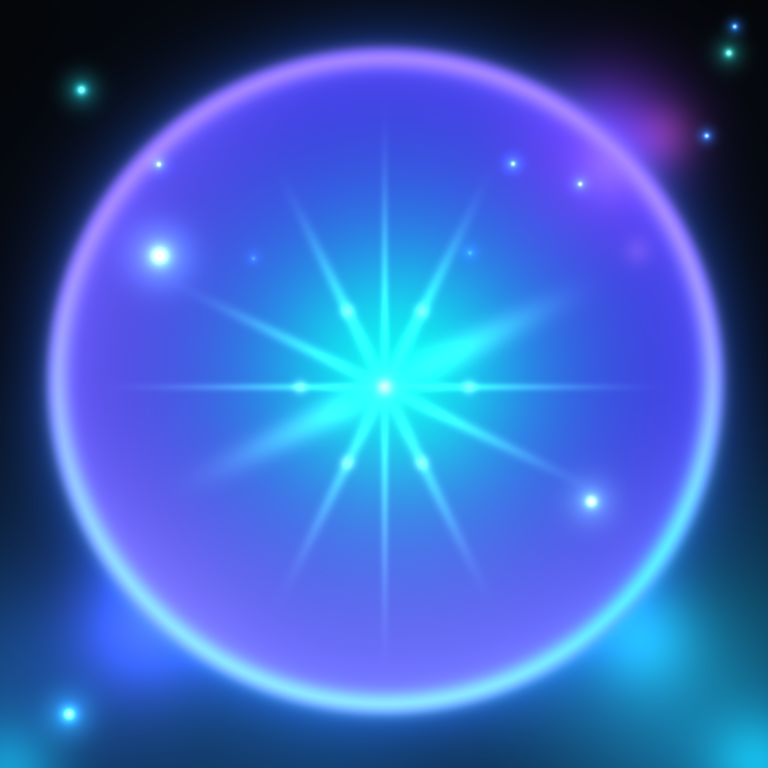
Give the GLSL for this background, as a WebGL 1 fragment shader.

```glsl
precision highp float;
// A glowing blue-violet orb with a cyan starburst, set in a dark starry nebula.
uniform vec2 u_resolution;

vec2 hash2(vec2 p) {
  p = vec2(dot(p, vec2(127.1, 311.7)), dot(p, vec2(269.5, 183.3)));
  return fract(sin(p) * 43758.5);
}

// Gradient noise, about -0.7 to 0.7
float noise(vec2 p) {
  vec2 i = floor(p), f = fract(p), u = f * f * (3.0 - 2.0 * f);
  vec2 e = vec2(1.0, 0.0);
  float a = dot(hash2(i) * 2.0 - 1.0, f);
  float b = dot(hash2(i + e.xy) * 2.0 - 1.0, f - e.xy);
  float c = dot(hash2(i + e.yx) * 2.0 - 1.0, f - e.yx);
  float d = dot(hash2(i + e.xx) * 2.0 - 1.0, f - e.xx);
  return mix(mix(a, b, u.x), mix(c, d, u.x), u.y);
}

// Soft round glow that falls to 1/e at the given radius
float glow(vec2 v, float radius) {
  return exp(-dot(v, v) / (radius * radius));
}

// Bright point with a wider halo
vec3 star(vec2 v, float size, vec3 tint) {
  return tint * (0.45 * glow(v, size * 2.6) + 0.7 * glow(v, size)) + 0.5 * glow(v, size * 0.5);
}

vec3 nebula(vec2 p, float rimDist) {
  float low = 1.0 - smoothstep(0.0, 0.6, p.y);
  float cloud = noise(p * 4.0 + 3.0);
  vec3 col = mix(vec3(0.015, 0.025, 0.04), vec3(0.06, 0.21, 0.36), low);
  col *= 1.0 + 0.5 * cloud;

  // Coloured clouds around the orb
  col += vec3(0.04, 0.08, 0.2) * glow(p - vec2(0.1, 0.14), 0.16);
  col += vec3(0.17, 0.15, 0.55) * glow(p - vec2(0.18, 0.18), 0.085);
  col += vec3(0.02, 0.26, 0.27) * glow(p - vec2(0.9, 0.11), 0.17);
  col += vec3(0.05, 0.3, 0.35) * glow(p - vec2(0.84, 0.17), 0.07);
  col += vec3(0.02, 0.38, 0.4) * (glow(p - vec2(0.01, -0.01), 0.07) + glow(p - vec2(0.99, 0.0), 0.07));
  col += vec3(0.3, 0.1, 0.5) * glow(p - vec2(0.8, 0.83), 0.09) * (1.0 + cloud);
  col += vec3(0.22, 0.07, 0.14) * glow(p - vec2(0.868, 0.825), 0.04);

  // Light spilling over the rim
  col += vec3(0.1, 0.24, 0.6) * exp(-max(rimDist, 0.0) / 0.042);
  return col;
}

vec3 orb(vec2 p) {
  float low = 1.0 - smoothstep(0.08, 0.52, p.y);
  float left = 1.0 - smoothstep(0.08, 0.45, p.x);
  vec2 v = p - vec2(0.515, 0.515);
  vec3 col = mix(vec3(0.26, 0.21, 0.86), vec3(0.43, 0.4, 0.96), low);
  col += vec3(0.1, 0.07, 0.03) * left;
  col = mix(col, vec3(0.1 + 0.14 * low, 0.68, 0.92), glow(v, 0.235));
  col = mix(col, vec3(0.06 + 0.35 * low, 0.97, 0.95), 0.95 * glow(v, 0.12));

  // Violet haze at the upper right
  col += vec3(0.15, 0.0, 0.08) * glow(p - vec2(0.78, 0.79), 0.11);
  col += vec3(0.12, 0.12, 0.06) * glow(p - vec2(0.79, 0.78), 0.04);
  col += vec3(0.12, 0.06, 0.04) * glow(p - vec2(0.83, 0.673), 0.018);
  return col;
}

// Twelve rays, pulled slightly towards the diagonals
vec3 burst(vec2 v) {
  vec3 light = vec3(0.0);
  for (int k = 0; k < 12; k++) {
    float n = float(k);
    float a = radians(30.0 * n - 4.5 * sin(radians(120.0 * n)));
    vec2 dir = vec2(cos(a), sin(a));
    float along = dot(v, dir);
    float across = dot(v, vec2(-dir.y, dir.x));
    float axis = 1.0 - step(0.5, mod(n, 3.0));
    float broad = 1.0 - step(0.5, abs(mod(n, 6.0) - 1.0));
    float reach = 0.33 + 0.06 * axis;
    float width = mix(0.008, 0.005, axis) + 0.012 * broad;
    float ray = exp(-across * across / (width * width));
    ray *= smoothstep(0.0, 0.07, along) * (1.0 - smoothstep(0.08, reach, along));
    light += vec3(0.13, 0.26, 0.14) * ray;
    // Small beads on every second ray
    float bead = 1.0 - mod(n, 2.0);
    light += bead * vec3(0.3, 0.25, 0.15) * glow(v - dir * 0.11, 0.009);
  }
  return light + vec3(0.6, 0.3, 0.2) * glow(v, 0.01) + vec3(0.15, 0.08, 0.05) * glow(v, 0.03);
}

// Sparse blue specks, one possible in each grid cell
vec3 specks(vec2 p) {
  vec2 cell = floor(p * 7.0);
  vec2 offset = 0.2 + 0.6 * hash2(cell + 5.0);
  float lit = step(0.72, hash2(cell + 31.0).x) * smoothstep(0.6, 0.8, p.y);
  return lit * star(p - (cell + offset) / 7.0, 0.0045, vec3(0.15, 0.45, 0.85));
}

void main() {
  vec2 p = (gl_FragCoord.xy - 0.5 * u_resolution) / min(u_resolution.x, u_resolution.y) + 0.5;
  vec2 fromCentre = p - vec2(0.502, 0.504);
  float rimDist = length(fromCentre * vec2(0.993, 1.007)) - 0.423;

  float inside = 1.0 - smoothstep(0.0, 0.022, rimDist);
  vec3 col = mix(nebula(p, rimDist), orb(p) + burst(p - vec2(0.501, 0.496)), inside);

  // Rim, violet above and pale cyan below
  vec3 rimColour = mix(vec3(0.48, 0.8, 1.0), vec3(0.57, 0.46, 0.95), smoothstep(0.12, 0.8, p.y));
  rimColour = mix(rimColour, vec3(0.3, 0.83, 0.97), glow(p - vec2(0.84, 0.24), 0.17));
  col = mix(col, rimColour, 0.92 * exp(-rimDist * rimDist / 0.00026));
  col += rimColour * 0.17 * exp(-abs(rimDist) / 0.035) * inside;

  // Scattered specks and the larger stars
  col += specks(p);
  col += star(p - vec2(0.208, 0.667), 0.015, vec3(0.4, 0.75, 0.7));
  col += star(p - vec2(0.77, 0.347), 0.012, vec3(0.25, 0.5, 0.25));
  col += star(p - vec2(0.106, 0.883), 0.009, vec3(0.1, 0.65, 0.65));
  col += star(p - vec2(0.949, 0.931), 0.008, vec3(0.1, 0.55, 0.5));
  col += star(p - vec2(0.09, 0.07), 0.012, vec3(0.15, 0.55, 0.7));
  gl_FragColor = vec4(clamp(col, 0.0, 1.0), 1.0);
}
```
